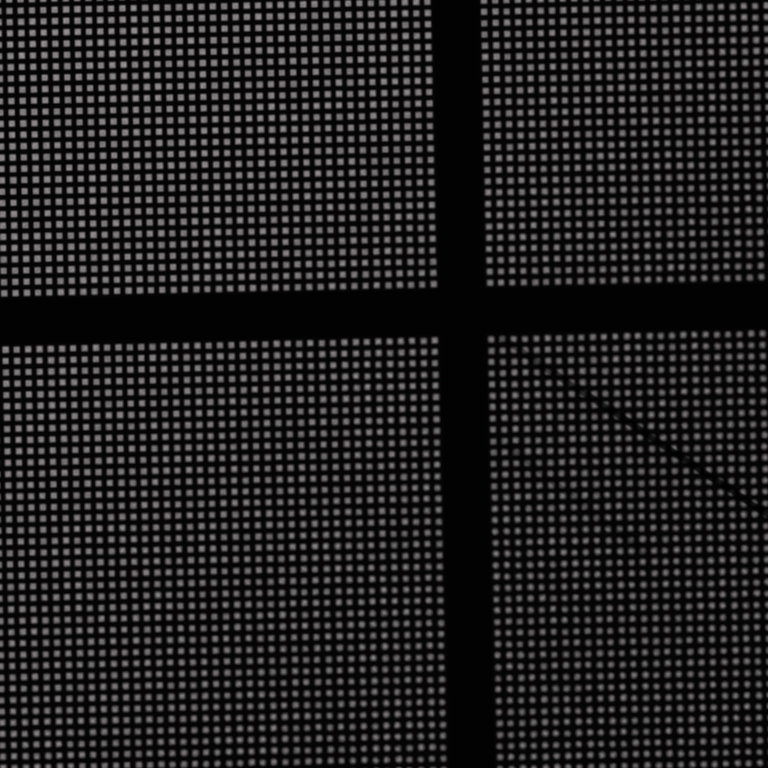
Reproduce this texture procedurally as a WebGL 2 fragment shader.

```glsl
#version 300 es
precision highp float;

uniform vec2 u_resolution;
out vec4 fragColor;

const float PITCH = 0.01471;              // spacing of the dots
const float TILT = 0.0215;                // lean of the whole grid, radians
const vec2 CROSSING = vec2(0.602, 0.594); // where the two bars meet
const float BAR_HALF_CELLS = 2.0;         // each bar hides four rows of dots
const vec3 GAP_COLOR = vec3(0.019, 0.018, 0.018);
const vec3 BAR_COLOR = vec3(0.008);
const vec3 DOT_COLOR = vec3(0.47, 0.452, 0.456);

vec2 hash2(vec2 p) {
    vec3 h = fract(p.xyx * vec3(0.1031, 0.1030, 0.0973));
    h += dot(h, h.yzx + 33.33);
    return fract((h.xx + h.yz) * h.zy);
}

float cornerGradient(vec2 corner, vec2 offset) {
    float angle = 6.2832 * hash2(corner).x;
    return dot(vec2(cos(angle), sin(angle)), offset);
}

float gradientNoise(vec2 p) {
    vec2 i = floor(p), f = fract(p);
    vec2 w = f * f * f * (f * (f * 6.0 - 15.0) + 10.0);
    vec2 e = vec2(1.0, 0.0);
    float low = mix(cornerGradient(i, f), cornerGradient(i + e, f - e), w.x);
    float high = mix(cornerGradient(i + e.yx, f - e.yx), cornerGradient(i + 1.0, f - 1.0), w.x);
    return mix(low, high, w.y);
}

vec2 rotate(vec2 p, float angle) {
    float c = cos(angle), s = sin(angle);
    return vec2(c * p.x + s * p.y, c * p.y - s * p.x);
}

float segmentDistance(vec2 p, vec2 a, vec2 b) {
    vec2 ab = b - a;
    return length(p - a - ab * clamp(dot(p - a, ab) / dot(ab, ab), 0.0, 1.0));
}

// Rounded-square length: power 2 is a circle, higher is squarer
float squareLength(vec2 p, float power) {
    vec2 q = pow(abs(p) + 1e-4, vec2(power));
    return pow(q.x + q.y, 1.0 / power);
}

// Soft dot inside one cell; blur widens its edge and rounds its corners
float dotMask(vec2 local, float blur, float size) {
    float r = squareLength(local, mix(4.5, 2.2, blur)) / size;
    return 1.0 - smoothstep(mix(0.15, 0.03, blur), mix(0.42, 0.48, blur), r);
}

float scratch(vec2 p, vec2 a, vec2 b, float width) {
    float wobble = 0.0015 * gradientNoise(p * 25.0);
    return 1.0 - smoothstep(0.3 * width, width, segmentDistance(p + wobble, a, b));
}

void main() {
    vec2 uv = gl_FragCoord.xy / u_resolution.y;
    vec2 cell = rotate(uv - CROSSING, TILT) / PITCH;
    vec2 id = floor(cell);

    // Focus and light fall off toward the lower right
    float falloff = smoothstep(0.1, 1.7, uv.x + 1.0 - uv.y);
    float mottle = gradientNoise(uv * 9.0);
    float blur = clamp(falloff + 0.25 * mottle, 0.0, 1.0);

    // Dots, each slightly shifted, sized and lit on its own
    vec2 random = hash2(id + 200.0) - 0.5;
    vec2 local = fract(cell) - 0.5 - 0.06 * random * (0.4 + blur);
    local += 0.05 * blur * gradientNoise(cell * 2.3);
    float glow = dotMask(local, blur, 1.0 + 0.08 * random.x);
    float light = mix(1.06, 0.88, falloff) + 0.12 * random.y + 0.1 * mottle;
    light *= 1.0 + 0.16 * gradientNoise(cell * 3.7);

    // Dark scratches across the lower right pane
    float fade = smoothstep(0.64, 0.84, uv.x);
    float wear = scratch(uv, vec2(0.65, 0.561), vec2(1.02, 0.317), 0.0065) * mix(0.35, 0.8, fade);
    wear = max(wear, 0.25 * scratch(uv, vec2(0.66, 0.42), vec2(0.84, 0.28), 0.006));

    vec3 color = GAP_COLOR + DOT_COLOR * glow * light;
    color *= 1.0 - wear;

    // Two crossing bars
    vec2 barDistance = abs(cell) - BAR_HALF_CELLS;
    float bar = 1.0 - smoothstep(-0.1, 0.1, min(barDistance.x, barDistance.y));
    color = mix(color, BAR_COLOR, bar);

    fragColor = vec4(color, 1.0);
}
```
